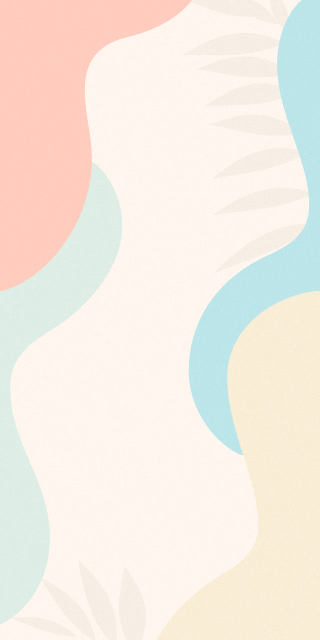
Give the GLSL for this background, as a WebGL 1 fragment shader.

```glsl
precision highp float;
// Pastel paper-cut background: wavy coral, mint, blue and sand shapes over pale leaves.
uniform vec2 u_resolution;

#define CREAM vec3(1.0, 0.963, 0.934)
#define LEAF vec3(0.967, 0.932, 0.898)
#define CORAL vec3(1.0, 0.80, 0.745)
#define MINT vec3(0.87, 0.932, 0.90)
#define BLUE vec3(0.735, 0.90, 0.912)
#define SAND vec3(0.976, 0.93, 0.84)
#define GRAIN 0.014
#define GRAIN_SCALE 2.4
#define OUTSIDE -100.0

// Pixel width in grid units; the grid is 100 wide, 200 high, y pointing down.
float pixel;

float hash(vec2 p) {
  return fract(sin(dot(p, vec2(12.99, 78.23))) * 4375.85);
}

// Signed distance to the right of a cubic curve that descends from a to d.
float curve(vec2 p, vec2 a, vec2 b, vec2 c, vec2 d) {
  if (p.y < a.y || p.y >= d.y) return OUTSIDE;
  float t = 0.5, stride = 0.25;
  for (int i = 0; i < 14; i++) {
    float s = 1.0 - t;
    float y = s * s * s * a.y + 3.0 * s * t * (s * b.y + t * c.y) + t * t * t * d.y;
    t += y < p.y ? stride : -stride;
    stride *= 0.5;
  }
  float s = 1.0 - t;
  float x = s * s * s * a.x + 3.0 * s * t * (s * b.x + t * c.x) + t * t * t * d.x;
  vec2 tangent = s * s * (b - a) + 2.0 * s * t * (c - b) + t * t * (d - c);
  return (p.x - x) * tangent.y / max(length(tangent), 0.001);
}

// The same distance, positive on the left.
float leftOf(vec2 p, vec2 a, vec2 b, vec2 c, vec2 d) {
  float dist = curve(p, a, b, c, d);
  return dist == OUTSIDE ? OUTSIDE : -dist;
}

float coralShape(vec2 p) {
  float d = leftOf(p, vec2(60, 0), vec2(55.5, 6), vec2(47.5, 9.8), vec2(39, 11.8));
  d = max(d, leftOf(p, vec2(39, 11.8), vec2(30, 14.2), vec2(26.5, 20), vec2(26.5, 28)));
  d = max(d, leftOf(p, vec2(26.5, 28), vec2(26.5, 36), vec2(28.7, 42), vec2(28.7, 50)));
  return max(d, leftOf(p, vec2(28.7, 50), vec2(28.7, 68), vec2(16, 87), vec2(0, 91.1)));
}

float mintShape(vec2 p) {
  float d = leftOf(p, vec2(28, 50), vec2(34, 53.5), vec2(38.2, 62), vec2(38.2, 70.5));
  d = max(d, leftOf(p, vec2(38.2, 70.5), vec2(38.2, 84), vec2(27, 96.5), vec2(15.6, 103.4)));
  d = max(d, leftOf(p, vec2(15.6, 103.4), vec2(7.5, 108.4), vec2(3.2, 113), vec2(3.2, 121)));
  d = max(d, leftOf(p, vec2(3.2, 121), vec2(3.2, 139), vec2(15.6, 150), vec2(15.6, 168)));
  return max(d, leftOf(p, vec2(15.6, 168), vec2(15.6, 182), vec2(8, 191.5), vec2(0, 195.2)));
}

float blueShape(vec2 p) {
  float d = curve(p, vec2(94.3, 0), vec2(89.5, 4), vec2(86.6, 12), vec2(86.6, 20));
  d = max(d, curve(p, vec2(86.6, 20), vec2(86.6, 36), vec2(96.6, 50), vec2(96.6, 64)));
  d = max(d, curve(p, vec2(96.6, 64), vec2(96.6, 75), vec2(88, 77.5), vec2(80.7, 81.3)));
  d = max(d, curve(p, vec2(80.7, 81.3), vec2(68, 88), vec2(59, 100), vec2(59, 116)));
  return max(d, curve(p, vec2(59, 116), vec2(59, 128), vec2(67, 138.5), vec2(75.3, 142.2)));
}

float sandShape(vec2 p) {
  float d = curve(p, vec2(100, 90.8), vec2(86, 92), vec2(71, 102), vec2(71, 118));
  d = max(d, curve(p, vec2(71, 118), vec2(71, 134), vec2(80.7, 150), vec2(80.7, 164)));
  d = max(d, curve(p, vec2(80.7, 164), vec2(80.7, 171.5), vec2(76, 175.5), vec2(70.3, 178.9)));
  return max(d, curve(p, vec2(70.3, 178.9), vec2(61, 184.5), vec2(53.5, 191.5), vec2(49, 200)));
}

// Pointed blade with a bowed axis; positive inside.
float blade(vec2 p, vec2 base, vec2 tip, float halfWidth, float bend) {
  vec2 axis = tip - base;
  float len = length(axis);
  axis /= len;
  float s = dot(p - base, axis) / len;
  if (s < 0.0 || s > 1.0) return OUTSIDE;
  float side = dot(p - base, vec2(-axis.y, axis.x)) - bend * 4.0 * s * (1.0 - s);
  return halfWidth * sin(3.14159 * pow(s, 0.85)) - abs(side);
}

float leaves(vec2 p) {
  float d = OUTSIDE;
  // Frond down the right side
  for (int i = 0; i < 7; i++) {
    float k = float(i);
    float sway = (1.0 - mod(k, 2.0)) * sin(k * 0.5236);
    vec2 base = vec2(89.0 + 1.8 * k, 13.5 + 9.4 * k - 4.0 * sway);
    vec2 tip = vec2(67.0 - 10.0 * exp(-0.6 * k), 17.2 + 3.1 * k + 1.38 * k * k + 5.0 * sway);
    d = max(d, blade(p, base, tip, 3.3 - 0.08 * k, 1.5));
  }
  // Fan at the top edge
  for (int i = 0; i < 3; i++) {
    float k = float(i);
    d = max(d, blade(p, vec2(84.0 + 3.0 * k, 5.0 + 2.5 * k), vec2(56.0 + 14.0 * k, -1.0 - 2.0 * k), 2.2, 0.0));
  }
  // Tuft at the lower left
  for (int i = 0; i < 4; i++) {
    float k = float(i);
    vec2 tip = vec2(3.0 + 8.0 * k + 1.33 * k * k, 193.0 - 16.5 * k + 3.7 * k * k);
    d = max(d, blade(p, vec2(24.0 + 6.0 * k, 199.0 + 1.5 * k), tip, 1.8 + 0.8 * k, 0.8));
  }
  return d;
}

vec3 paint(vec3 under, vec3 ink, float dist) {
  return mix(under, ink, smoothstep(-0.6 * pixel, 0.6 * pixel, dist));
}

void main() {
  vec2 uv = gl_FragCoord.xy / u_resolution;
  vec2 p = vec2(uv.x, 1.0 - uv.y) * vec2(100, 200);
  pixel = 100.0 / u_resolution.x;
  vec3 color = paint(CREAM, LEAF, leaves(p));
  color = paint(color, MINT, mintShape(p));
  color = paint(color, CORAL, coralShape(p));
  color = paint(color, BLUE, blueShape(p));
  color = paint(color, SAND, sandShape(p));
  // Paper grain
  color += GRAIN * (hash(floor(p * GRAIN_SCALE)) - 0.5);
  gl_FragColor = vec4(color, 1.0);
}
```
